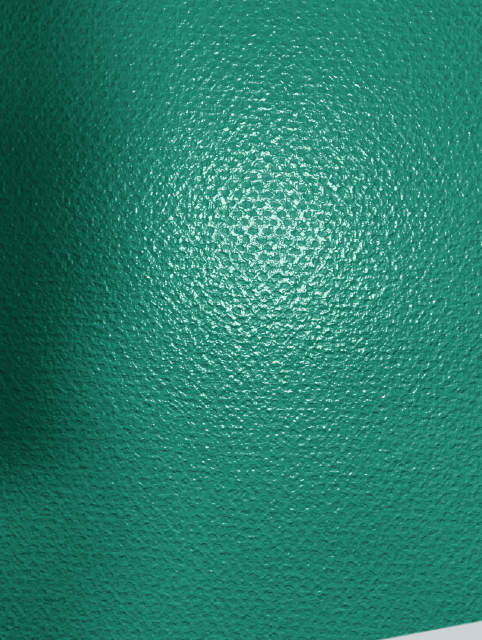
This texture is drawn by a WebGL 1 fragment shader. Its source:

```glsl
precision highp float;
// Dimpled green plastic sheet with a sparkling glare, a shadow at the left and a pale corner.

uniform vec2 u_resolution;

// Tones from deep shadow to glint
const vec3 DEEP  = vec3(0.03, 0.27, 0.21);
const vec3 DARK  = vec3(0.09, 0.42, 0.35);
const vec3 MID   = vec3(0.13, 0.54, 0.455);
const vec3 LIGHT = vec3(0.27, 0.63, 0.55);
const vec3 PALE  = vec3(0.48, 0.74, 0.68);
const vec3 GLINT = vec3(0.82, 0.95, 0.92);
const vec3 PAPER = vec3(0.80, 0.82, 0.84);

// Lengths are fractions of the canvas height
const vec2 DIMPLE_PITCH = vec2(0.0215, 0.0142);
const vec2 DIMPLE_RADIUS = vec2(0.33, 0.34);   // in cells
const float DIMPLE_DEPTH = 0.0008;
const float LATTICE_TILT = -0.05;
const float GRAIN_SIZE = 0.0046;
const float GRAIN_HEIGHT = 0.0025;
const float SLOPE_STEP = 0.0007;

const vec2 GLARE_CENTRE = vec2(0.425, 0.635);
const vec2 GLARE_FALLOFF = vec2(3.0, 2.65);
const float GLINT_WIDTH = 0.36;
const float GLINT_GAIN = 4.2;

float hash(vec2 cell) {
  vec3 h = fract(vec3(cell.xyx) * 0.1031);
  h += dot(h, h.yzx + 33.33);
  return fract((h.x + h.y) * h.z);
}

float noise(vec2 p) {
  vec2 i = floor(p);
  vec2 f = fract(p);
  f = f * f * (3.0 - 2.0 * f);
  float low = mix(hash(i), hash(i + vec2(1.0, 0.0)), f.x);
  float high = mix(hash(i + vec2(0.0, 1.0)), hash(i + 1.0), f.x);
  return mix(low, high, f.y);
}

// Staggered, ragged oval pits: 1 inside, 0 on the land between
float dimpleMask(vec2 p) {
  vec2 bend = vec2(noise(p * 9.0), noise(p * 9.0 + 40.0)) - 0.5;
  vec2 q = p + 0.010 * bend;
  q.y -= LATTICE_TILT * q.x;
  q = q / DIMPLE_PITCH + 50.0;
  float row = floor(q.y);
  q.x += 0.5 * mod(row, 2.0);
  vec2 cell = vec2(floor(q.x), row);
  vec2 jitter = 0.16 * (vec2(hash(cell), hash(cell + 71.0)) - 0.5);
  float d = length((fract(q) - 0.5 - jitter) / DIMPLE_RADIUS);
  d += 0.65 * (noise(p / 0.005) - 0.5) + 0.2 * (hash(cell + 13.0) - 0.5);
  return 1.0 - smoothstep(0.65, 1.15, d);
}

float surfaceHeight(vec2 p) {
  vec2 turned = vec2(0.8 * p.x - 0.6 * p.y, 0.6 * p.x + 0.8 * p.y);
  float grain = noise(p / GRAIN_SIZE) + 0.5 * noise(turned / (0.55 * GRAIN_SIZE) + 200.0);
  grain += 0.6 * noise(turned / (1.9 * GRAIN_SIZE) + 400.0);
  return GRAIN_HEIGHT * grain - DIMPLE_DEPTH * dimpleMask(p);
}

// Soft shadow down the left side, fading near the bottom
float shadowAmount(vec2 p) {
  float edge = p.x + 0.05 * (noise(p * 5.0) - 0.5);
  float side = 1.0 - smoothstep(0.02, 0.30, edge);
  float span = mix(0.42, 1.0, smoothstep(0.18, 0.34, p.y));
  return side * span * mix(1.0, 0.75, smoothstep(0.75, 1.0, p.y));
}

vec3 toneColour(float tone) {
  vec3 c = mix(DEEP, DARK, clamp(tone, 0.0, 1.0));
  c = mix(c, MID, clamp(tone - 1.0, 0.0, 1.0));
  c = mix(c, LIGHT, clamp(tone - 2.0, 0.0, 1.0));
  c = mix(c, PALE, clamp(tone - 3.0, 0.0, 1.0));
  c = mix(c, GLINT, clamp(tone - 4.0, 0.0, 1.0));
  return c * (1.0 + 0.45 * clamp(tone, -1.2, 0.0));
}

vec3 sheet(vec2 p) {
  float h = surfaceHeight(p);
  vec2 slope = vec2(surfaceHeight(p + vec2(SLOPE_STEP, 0.0)),
                    surfaceHeight(p + vec2(0.0, SLOPE_STEP))) - h;
  slope /= SLOPE_STEP;
  float pit = dimpleMask(p);
  float rim = 4.0 * pit * (1.0 - pit);
  float shadow = shadowAmount(p);
  vec2 away = p - GLARE_CENTRE;
  float r = length(away);

  // Broad light and shade
  float tone = 1.95 - 2.0 * shadow + 0.35 * exp(-r * r / 0.055);
  tone -= 0.20 * (1.0 - smoothstep(0.0, 0.40, p.y));
  tone += 0.25 * (noise(p * 7.0 + 90.0) - 0.5);

  // Relief lit from the glare and a little from above, with darker pit rims
  float relief = dot(slope, away / (r + 0.1)) - 0.4 * slope.y;
  float contrast = mix(0.85, 1.45, smoothstep(0.05, 0.50, p.y));
  float exposure = 1.0 - 0.6 * shadow;
  tone += exposure * (contrast * relief - 0.45 * rim - 0.20 * pit);

  // Facets that mirror the lamp
  vec2 miss = slope - away * GLARE_FALLOFF;
  float glint = exp(-dot(miss, miss) / (GLINT_WIDTH * GLINT_WIDTH));
  tone += GLINT_GAIN * glint * mix(1.0, 0.28, pit) * (1.0 - 0.6 * shadow);
  return toneColour(tone);
}

void main() {
  vec3 colour = vec3(0.0);
  for (int j = 0; j < 2; j++) {
    for (int i = 0; i < 2; i++) {
      vec2 offset = (vec2(float(i), float(j)) - 0.5) * 0.5;
      colour += 0.25 * sheet((gl_FragCoord.xy + offset) / u_resolution.y);
    }
  }

  // Pale surface beyond the sheet's lower right edge
  vec2 p = gl_FragCoord.xy / u_resolution.y;
  float beyond = (p.x - 0.592) * 0.187 - p.y;
  float blur = 1.5 / u_resolution.y;
  colour = mix(colour, PAPER, smoothstep(-blur, blur, beyond));
  gl_FragColor = vec4(colour, 1.0);
}
```
